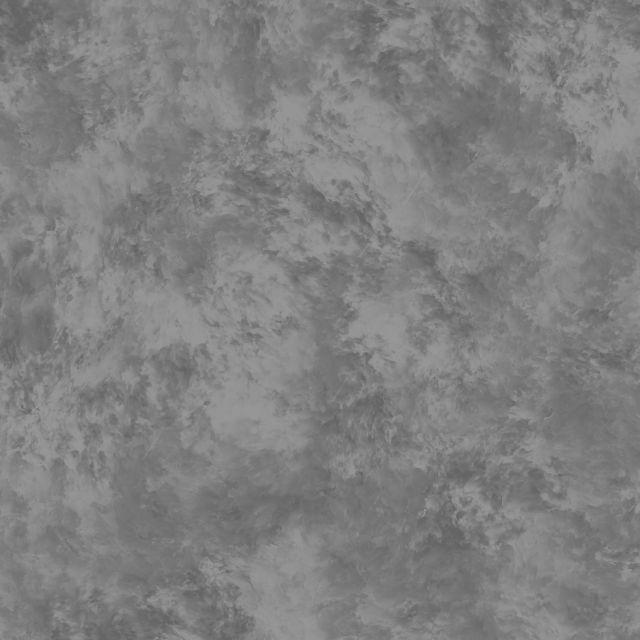
This texture is drawn by a WebGL 2 fragment shader. Its source:

```glsl
#version 300 es
precision highp float;

uniform vec2 u_resolution;
out vec4 fragColor;

vec3 hash3(vec2 p) {
    vec3 h = fract(p.xyx * vec3(0.1031, 0.1030, 0.0973));
    h += dot(h, h.yxz + 33.33);
    return fract((h.xxy + h.yzz) * h.zyx);
}

mat2 rotation(float angle) {
    float c = cos(angle), s = sin(angle);
    return mat2(c, -s, s, c);
}

// Cellular noise: flat random patches whose borders sharpen with crispness
float cellTone(vec2 p, float crispness) {
    vec2 cell = floor(p), local = fract(p);
    float total = 0.0, weights = 1e-12;
    for (int y = -1; y <= 1; y++) {
        for (int x = -1; x <= 1; x++) {
            vec2 offset = vec2(x, y);
            vec3 rnd = hash3(cell + offset + 71.0);
            vec2 d = offset + rnd.xy - local;
            float w = exp(-crispness * dot(d, d));
            total += w * rnd.z;
            weights += w;
        }
    }
    return total / weights - 0.5;
}

// Octaves of cellular noise, scaled to a spread of about one
float layeredCells(vec2 p, int octaves, float gain, float crispness) {
    float sum = 0.0, power = 0.0, amplitude = 1.0;
    mat2 turn = rotation(0.35);
    for (int i = 0; i < octaves; i++) {
        sum += amplitude * cellTone(p, crispness);
        power += amplitude * amplitude;
        amplitude *= gain;
        p = turn * p * 1.97 + 17.3;
    }
    return sum / (0.26 * sqrt(power));
}

// Layered sines bend the plane at ever smaller scales
vec2 sineWarp(vec2 p, float strength) {
    float frequency = 11.0;
    mat2 turn = rotation(1.1);
    for (int i = 0; i < 5; i++) {
        vec2 q = turn * p * frequency;
        p += strength * sin(q.yx + vec2(1.7, 4.1) * float(i + 1)) / frequency;
        frequency *= 1.9;
        turn *= rotation(1.3);
    }
    return p;
}

float streaks(vec2 p, float angle, vec2 frequency) {
    mat2 turn = rotation(angle);
    return layeredCells(turn * p * frequency, 3, 0.85, 10.0);
}

float scratch(vec2 p, vec2 start, vec2 along, float width) {
    float t = clamp(dot(p - start, along) / dot(along, along), 0.0, 1.0);
    float d = length(p - start - along * t);
    return (1.0 - smoothstep(0.3 * width, width, d)) * (1.0 - 0.6 * t);
}

void main() {
    vec2 uv = gl_FragCoord.xy / u_resolution;
    vec2 p = sineWarp(uv, 0.15);

    // Small flakes, also used to fray every larger outline
    float flakes = layeredCells(p * 58.0, 3, 0.95, 11.0);
    float chips = layeredCells(p * 31.0 + 60.0, 2, 0.9, 11.0);
    vec2 frayed = p + 0.006 * vec2(flakes, chips);

    // Cloudy stains and the patches where the surface is rough
    float stains = layeredCells(frayed * 6.5 + 3.0, 5, 0.72, 8.0);
    float roughness = smoothstep(-1.0, 0.7, layeredCells(frayed * 8.0 + 40.0, 2, 0.7, 8.0));

    // Trowel direction: upright at the left, slanted above, flat below
    float leftSide = 1.0 - smoothstep(0.12, 0.42, p.x);
    float lowSide = smoothstep(0.0, 0.3, 0.52 - p.y) * (1.0 - leftSide);
    vec2 brushed = p + 0.002 * vec2(chips, flakes);
    float grainFlow = streaks(brushed, -0.7, vec2(19.0, 36.0));
    grainFlow = mix(grainFlow, streaks(brushed + 5.0, -0.2, vec2(16.0, 36.0)), lowSide);
    grainFlow = mix(grainFlow, streaks(brushed + 9.0, 1.7, vec2(16.0, 36.0)), leftSide);

    // Broken pale creases
    float fold = layeredCells(rotation(-0.6) * brushed * vec2(13.0, 19.0) + 23.0, 3, 0.6, 7.0);
    float crease = 1.0 - smoothstep(0.03, 0.2, abs(fold));
    crease *= smoothstep(0.0, 1.0, grainFlow + 0.5 * flakes);

    float relief = 0.78 * stains
        + mix(0.26, 0.6, roughness) * grainFlow
        + mix(0.1, 0.28, roughness) * chips
        + mix(0.22, 0.62, roughness) * flakes
        + 0.5 * crease;

    // A few hairline scratches
    for (int i = 0; i < 5; i++) {
        vec3 rnd = hash3(vec2(float(i) + 2.0, 8.0));
        vec2 along = (0.04 + 0.05 * rnd.z) * vec2(0.55, 0.83);
        relief += 0.9 * scratch(uv, 0.2 + 0.6 * rnd.xy, along, 0.0025);
    }

    // Pale tones level off, dark tones reach deeper
    float grey = 0.508 + 0.083 * tanh(0.68 * relief);
    grey -= 0.03 * smoothstep(1.2, 2.8, -relief);
    fragColor = vec4(vec3(grey), 1.0);
}
```
